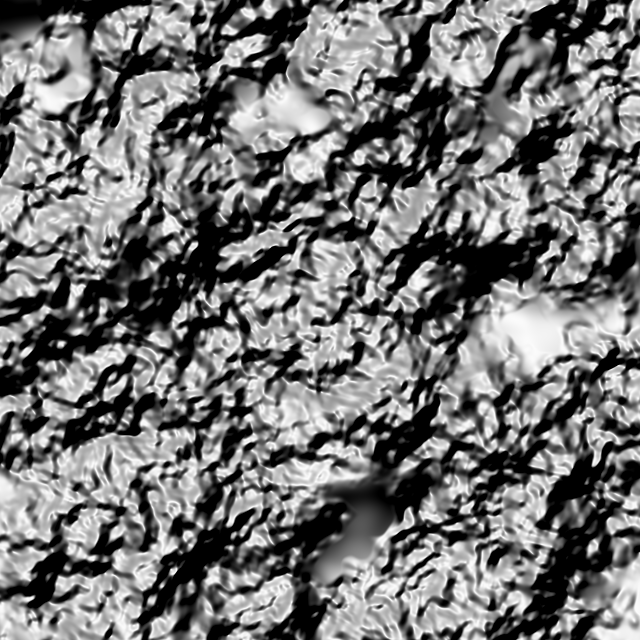
This texture map is drawn by a Shadertoy shader. Its source:

```glsl
// Random unit vector for a lattice cell
vec2 cellGradient(vec2 cell) {
    uvec2 q = uvec2(ivec2(cell) + 4096);
    uint h = q.x * 1597334677u ^ q.y * 3812015801u;
    h = (h ^ (h >> 15)) * 2246822519u;
    h = (h ^ (h >> 13)) * 3266489917u;
    h ^= h >> 16;
    float angle = 6.28318 * float(h & 65535u) / 65536.0;
    return vec2(cos(angle), sin(angle));
}

float gradientNoise(vec2 p) {
    vec2 i = floor(p), f = p - i;
    vec2 u = f * f * f * (f * (f * 6.0 - 15.0) + 10.0);
    vec2 x = vec2(1, 0), y = vec2(0, 1);
    float bottom = mix(dot(cellGradient(i), f), dot(cellGradient(i + x), f - x), u.x);
    float top = mix(dot(cellGradient(i + y), f - y), dot(cellGradient(i + 1.0), f - 1.0), u.x);
    return mix(bottom, top, u.y);
}

// 0 on ragged worn patches, 1 on rough rock
float rockRoughness(vec2 p) {
    float n = gradientNoise(p * 4.0 + 7.3) + 0.45 * gradientNoise(p * 11.0 + 2.1)
            + 0.3 * gradientNoise(p * 27.0 + 9.4);
    return smoothstep(-0.48, -0.1, n);
}

float rockHeight(vec2 p) {
    float roughness = rockRoughness(p);

    // Bend the grain so that the lumps become irregular
    p += 0.014 * vec2(gradientNoise(p * 11.0 + 31.7), gradientNoise(p * 11.0 + 58.2));

    // Broad swells
    float height = 0.45 * gradientNoise(p * 3.0 + 5.9) / 3.0;
    height += 0.75 * gradientNoise(p * 5.0 + 3.6) / 5.0;
    height += 0.85 * mix(0.4, 1.0, roughness) * gradientNoise(p * 10.0 + 12.8) / 10.0;

    // Finer grain, each octave turned against the last
    float frequency = 19.0;
    for (int octave = 0; octave < 3; octave++) {
        p = mat2(0.8, 0.6, -0.6, 0.8) * p;
        float steepness = octave == 2 ? 0.9 : 1.08;
        height += steepness * roughness * gradientNoise(p * frequency + 17.4 * float(octave)) / frequency;
        frequency *= 1.87;
    }
    return height;
}

void mainImage(out vec4 fragColor, in vec2 fragCoord) {
    vec2 uv = fragCoord / iResolution.y;

    // Surface slope by central differences
    vec2 e = vec2(0.002, 0.0);
    vec2 slope = vec2(rockHeight(uv + e.xy) - rockHeight(uv - e.xy),
                      rockHeight(uv + e.yx) - rockHeight(uv - e.yx)) / (2.0 * e.x);
    vec3 normal = normalize(vec3(-1.05 * slope, 1.0));

    // High light from the upper left, steep sides fall to black
    vec3 lightDirection = normalize(vec3(-0.32, 0.4, 0.87));
    float light = 1.13 * (dot(normal, lightDirection) - 0.13);
    fragColor = vec4(vec3(clamp(light, 0.0, 1.0)), 1.0);
}
```
